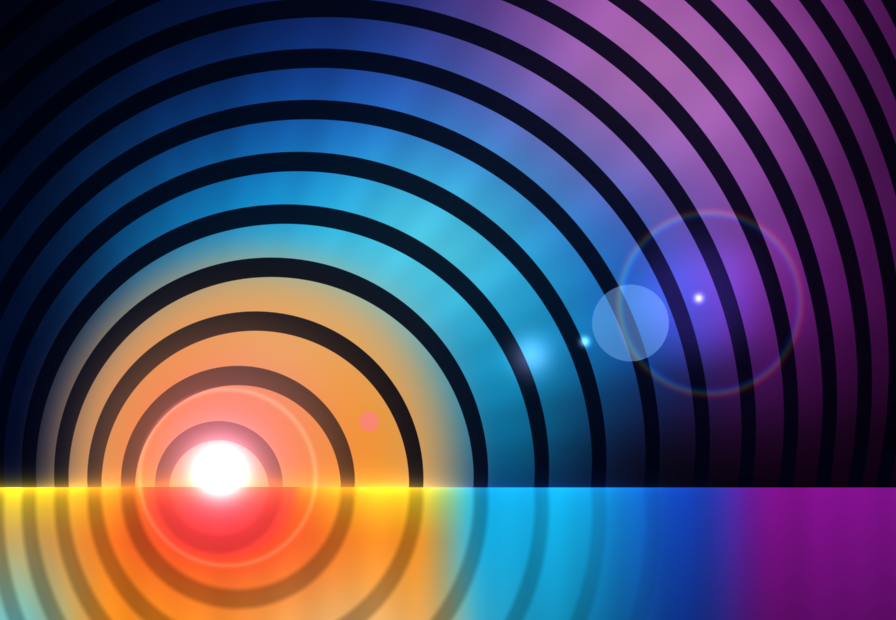
Give the GLSL for this background, as a WebGL 2 fragment shader.

```glsl
#version 300 es
precision highp float;
// Glowing nested arches on a rainbow wall, mirrored in a shiny floor with lens flares.
uniform vec2 u_resolution;
out vec4 outColor;

// Layout, in units of canvas height
const float HORIZON = 0.214;
const int RING_COUNT = 17;
const float RING_WIDTH = 0.023;
const float RING_CROWN = 0.008;
const vec2 SUN = vec2(0.355, 0.238);

// Palette
const vec3 NAVY = vec3(0.01, 0.06, 0.22);
const vec3 INK = vec3(0.00, 0.01, 0.08);
const vec3 BLUE = vec3(0.08, 0.27, 0.75);
const vec3 CYAN = vec3(0.08, 0.72, 0.95);
const vec3 AQUA = vec3(0.36, 0.80, 0.88);
const vec3 PURPLE = vec3(0.45, 0.06, 0.49);
const vec3 LILAC = vec3(0.68, 0.40, 0.69);
const vec3 ORANGE = vec3(0.98, 0.58, 0.12);
const vec3 YELLOW = vec3(1.00, 0.86, 0.15);
const vec3 CREAM = vec3(0.90, 0.77, 0.58);
const vec3 PINK = vec3(1.00, 0.50, 0.53);
const vec3 RED = vec3(1.00, 0.13, 0.19);

float glow(vec2 p, vec2 center, vec2 size) {
    vec2 q = (p - center) / size;
    return exp(-dot(q, q));
}

float disc(vec2 p, vec2 center, float radius, float soft) {
    return 1.0 - smoothstep(radius - soft, radius + soft, length(p - center));
}

// Arches whose centres drift right and up as they grow
float arches(vec2 p, float soft) {
    float mask = 0.0;
    for (int i = 0; i < RING_COUNT; i++) {
        float k = float(i);
        vec2 center = vec2(0.353 + 0.032 * k - 0.0013 * k * k, 0.218 + 0.0019 * k + 0.0012 * k * k);
        float radius = 0.103 + 0.0874 * k - 0.0017 * k * k;
        vec2 q = p - center;
        float d = length(q);
        float width = RING_WIDTH + RING_CROWN * max(q.y, 0.0) / max(d, 0.001);
        float band = smoothstep(-soft, soft, radius - d) * smoothstep(-soft, soft, d - radius + width);
        mask = max(mask, band);
    }
    return mask;
}

vec3 wallColor(vec2 p) {
    // Cool backdrop
    vec3 c = mix(NAVY, PURPLE, smoothstep(0.75, 1.22, p.x + 0.30 * (p.y - 0.5)));
    c = mix(c, BLUE, 0.95 * glow(p, vec2(0.66, 0.77), vec2(0.38, 0.24)));
    c = mix(c, LILAC, glow(p, vec2(1.06, 0.88), vec2(0.32, 0.32)));
    c = mix(c, BLUE, 0.85 * glow(p, vec2(1.00, 0.46), vec2(0.16, 0.20)));
    c = mix(c, CYAN, glow(p, vec2(0.56, 0.57), vec2(0.36, 0.22)));
    c = mix(c, CYAN * 0.85, 0.85 * glow(p, vec2(0.83, 0.40), vec2(0.17, 0.22)));
    c = mix(c, AQUA, 0.8 * glow(p, vec2(0.68, 0.59), vec2(0.17, 0.16)));
    // Fine fan of light
    vec2 q = p - SUN;
    float angle = atan(q.y, q.x);
    float fan = sin(angle * 23.0) + 0.6 * sin(angle * 51.0 + 1.0);
    c *= 1.0 + 0.035 * fan * smoothstep(0.25, 0.6, length(q));
    // Dark edges and base
    float base = 1.0 - smoothstep(HORIZON - 0.04, 0.56, p.y);
    c *= 1.0 - 0.93 * base * smoothstep(0.68, 1.12, p.x);
    c = mix(c, INK, 0.65 * (1.0 - smoothstep(0.0, 0.25, p.x)));
    // Warm heart
    float warm = length((p - vec2(0.415, 0.24)) / vec2(1.0, 1.08));
    c = mix(c, CREAM * 0.92, 0.85 * (1.0 - smoothstep(0.24, 0.40, warm)));
    c = mix(c, ORANGE, 0.85 * (1.0 - smoothstep(0.17, 0.36, warm)));
    c = mix(c, CREAM, 0.45 * glow(p, vec2(0.44, 0.43), vec2(0.15, 0.10)));
    return mix(c, PINK, 0.95 * glow(p, vec2(0.36, 0.27), vec2(0.16, 0.16)));
}

vec3 floorColor(vec2 p) {
    float depth = clamp((HORIZON - p.y) / HORIZON, 0.0, 1.0);
    vec3 warm = mix(YELLOW, ORANGE, smoothstep(0.0, 0.45, depth));
    vec3 c = mix(warm, CYAN, smoothstep(0.66, 0.79, p.x));
    c = mix(c, BLUE, smoothstep(0.90, 1.12, p.x));
    c = mix(c, PURPLE * 1.15, smoothstep(1.10, 1.26, p.x));
    c = mix(c, AQUA, 0.85 * depth * (1.0 - smoothstep(0.02, 0.20, p.x)));
    c = mix(c, CREAM, 0.65 * depth * glow(p, vec2(0.57, 0.0), vec2(0.18, 0.12)));
    c *= 1.0 + 0.04 * sin(p.x * 65.0) * sin(p.x * 23.0);
    c *= 1.0 - 0.30 * depth * smoothstep(0.65, 1.0, p.x);
    return mix(c, RED, 0.97 * glow(p, vec2(0.355, 0.19), vec2(0.17, 0.13)));
}

void main() {
    vec2 p = gl_FragCoord.xy / u_resolution.y;
    float aa = 1.0 / u_resolution.y;
    float sunDistance = length(p - SUN);
    // Wall with translucent dark arches
    vec3 wall = wallColor(p);
    float tint = mix(0.62, 0.09, smoothstep(0.07, 0.34, sunDistance));
    wall = mix(wall, wall * tint + INK * 0.7, arches(p, aa) * 0.97);
    // Mirror and its softened arches
    vec3 ground = floorColor(p);
    vec2 mirrored = vec2(p.x, 2.0 * HORIZON - p.y);
    ground *= 1.0 - 0.28 * arches(mirrored, 0.006) * (1.0 - smoothstep(0.7, 1.2, p.x));
    vec3 c = mix(ground, wall, smoothstep(-aa, aa, p.y - HORIZON));
    // Horizon seam
    float seam = exp(-abs(p.y - HORIZON) / 0.012);
    c += mix(YELLOW * 0.55, BLUE * 0.22, smoothstep(0.6, 0.8, p.x)) * seam * (1.0 - smoothstep(0.9, 1.25, p.x));
    c = mix(c, RED, 0.55 * seam * glow(p, vec2(0.36, HORIZON), vec2(0.20, 0.05)));
    // Sun, red bulb and halo
    c = mix(c, RED + 0.12, 0.4 * disc(p, vec2(0.355, 0.225), 0.125, 0.012) * step(p.y, HORIZON));
    c += vec3(1.0, 0.7, 0.75) * 0.75 * exp(-sunDistance * sunDistance / 0.0042);
    c += 1.1 * exp(-sunDistance * sunDistance / 0.0011);
    c += PINK * 0.22 * exp(-pow((length(p - vec2(0.367, 0.23)) - 0.142) / 0.004, 2.0));
    // Lens flares
    c = mix(c, vec3(0.45, 0.67, 0.92), 0.52 * disc(p, vec2(1.017, 0.479), 0.062, aa));
    c = mix(c, PINK, 0.7 * disc(p, vec2(0.595, 0.320), 0.016, aa));
    float flare = length(p - vec2(1.145, 0.511)) - 0.145;
    vec3 fringe = vec3(flare - 0.004, flare, flare + 0.004) / 0.005;
    c += 0.12 * exp(-fringe * fringe);
    c += vec3(0.10, 0.06, 0.22) * disc(p, vec2(1.12, 0.52), 0.09, 0.05);
    c += vec3(0.7, 0.75, 1.0) * glow(p, vec2(1.127, 0.519), vec2(0.007));
    c += vec3(0.5, 0.7, 0.9) * glow(p, vec2(0.943, 0.449), vec2(0.008));
    c += vec3(0.30, 0.28, 0.38) * glow(p, vec2(0.857, 0.425), vec2(0.032));
    // Corner shade
    c *= 1.0 - 0.55 * glow(p, vec2(0.0, 1.0), vec2(0.45, 0.25));
    c *= 1.0 - 0.45 * smoothstep(1.18, 1.46, p.x) * smoothstep(HORIZON, 0.3, p.y);
    outColor = vec4(clamp(c, 0.0, 1.0), 1.0);
}
```
